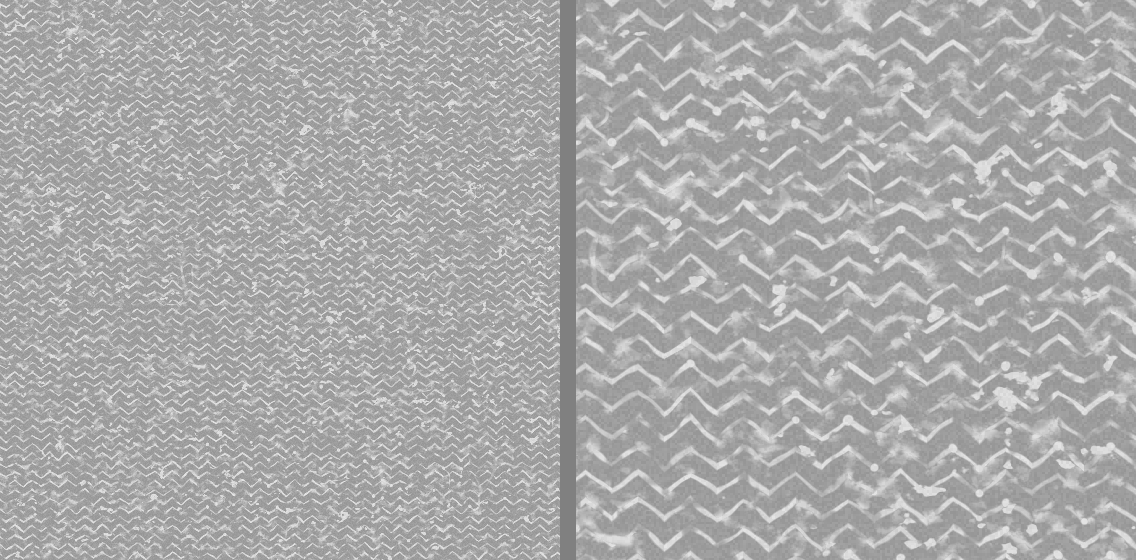
Left, the full canvas; right, a detail of the centre.
A WebGL 2 fragment shader for this pattern:

```glsl
#version 300 es
precision highp float;
// Worn grey chevron weave: stacked thin zigzag lines with knots at the corners.
// Each limb is a distance to a triangle wave, faded by hash and value noise;
// smudges, curled fibres and grain are layered on top.

uniform vec2 u_resolution;
out vec4 fragColor;

const vec3 BASE_GREY = vec3(0.612);
const vec3 MID_GREY = vec3(0.70);
const vec3 LIGHT_GREY = vec3(0.87);
const vec2 REPEATS = vec2(32.0, 62.0);   // zigzag periods across, rows down
const float PEAK_PHASE = 0.85;           // position of a peak within a period
const float ZIGZAG_HEIGHT = 0.70;        // peak to valley, in rows
const float LINE_HALF_WIDTH = 0.00140;
const float LINE_SOFTNESS = 0.0008;
const float KNOT_RADIUS = 0.0029;
const float KNOT_SHARE = 0.13;
const float WOBBLE = 0.26;               // line unevenness, in rows
const float SMUDGE_STRENGTH = 0.72;
const float FIBRE_STRENGTH = 0.85;
const float GRAIN_CELLS = 640.0;
const float GRAIN_STRENGTH = 0.055;

float hash(vec2 cell) {
    uvec2 k = uvec2(ivec2(cell)) * uvec2(1597u, 51749u);
    uint h = (k.x ^ (k.y >> 3u)) * 73939u + k.y;
    h = (h ^ (h >> 15u)) * 668265u;
    h = (h ^ (h >> 13u)) * 374761u;
    h ^= h >> 16u;
    return float(h & 65535u) / 65535.0;
}

float noise(vec2 p) {
    vec2 i = floor(p), f = fract(p);
    f = f * f * (3.0 - 2.0 * f);
    float low = mix(hash(i), hash(i + vec2(1, 0)), f.x);
    float high = mix(hash(i + vec2(0, 1)), hash(i + vec2(1, 1)), f.x);
    return mix(low, high, f.y);
}

float fbm(vec2 p) {
    float sum = 0.0, weight = 0.53;
    for (int i = 0; i < 4; i++) {
        sum += weight * noise(p);
        p = mat2(1.6, 1.2, -1.2, 1.6) * p + 17.3;
        weight *= 0.5;
    }
    return sum;
}

// Triangle wave in rows, with peaks at whole values of x
float zigzag(float x) {
    return ZIGZAG_HEIGHT * (abs(fract(x) - 0.5) * 2.0 - 0.5);
}

void main() {
    vec2 uv = gl_FragCoord.xy / u_resolution;
    float pixel = 1.0 / min(u_resolution.x, u_resolution.y);
    float soft = max(LINE_SOFTNESS, 0.5 * pixel);

    vec2 weave = uv * REPEATS - vec2(PEAK_PHASE, 0.0);
    weave.y += WOBBLE * (noise(uv * 80.0) - 0.5);

    // Zigzag limbs, each with its own strength and width
    float height = weave.y - zigzag(weave.x);
    vec2 limb = vec2(floor(weave.x * 2.0), floor(height));
    float limbRandom = hash(limb + 211.0);
    float slope = 2.0 * ZIGZAG_HEIGHT * REPEATS.x / REPEATS.y;
    float offset = fract(height) - 0.5;
    float lineDist = abs(offset) / (REPEATS.y * sqrt(1.0 + slope * slope));
    float halfWidth = LINE_HALF_WIDTH * mix(0.6, 1.4, noise(uv * 130.0 + 31.0));
    float line = 1.0 - smoothstep(halfWidth - soft, halfWidth + soft, lineDist);

    // Mild wear along columns and rows, then small gaps in the lines
    float columnWear = noise(uv * vec2(64.0, 9.0) + 53.0);
    float rowWear = noise(uv * vec2(12.0, 62.0) + 97.0);
    float wear = mix(0.8, 1.15, 0.5 * (columnWear + rowWear));
    float gaps = smoothstep(0.15, 0.55, noise(uv * 150.0 + 7.0));
    float ink = line * wear * mix(0.6, 1.0, limbRandom) * mix(0.2, 1.0, gaps);

    // Round knots on a random share of the peaks and valleys
    float corner = floor(weave.x * 2.0 + 0.5);
    float cornerHeight = weave.y - zigzag(corner * 0.5);
    vec2 knotId = vec2(corner, floor(cornerHeight)) + 503.0;
    vec2 knotOffset = vec2(weave.x - corner * 0.5, fract(cornerHeight) - 0.5) / REPEATS;
    float knotRadius = KNOT_RADIUS * mix(0.65, 1.1, hash(knotId + 71.0));
    float knot = 1.0 - smoothstep(knotRadius - soft, knotRadius + soft, length(knotOffset));
    float knotShare = KNOT_SHARE * 2.0 * noise(uv * 7.0 + 41.0);
    ink = max(ink, knot * step(hash(knotId), knotShare) * 0.95);

    // Fine ragged smudges that cling to the lines
    float cling = mix(0.45, 1.0, 1.0 - smoothstep(0.08, 0.4, abs(offset)));
    float cloud = fbm(uv * vec2(105.0, 145.0) + 13.0);
    float smudge = smoothstep(0.52, 0.74, cloud) * cling;
    ink = max(ink, smudge * SMUDGE_STRENGTH);

    // Sparse curled fibres and bright flecks with broken edges
    vec2 bent = uv + 0.009 * vec2(noise(uv * 60.0), noise(uv * 60.0 + 61.0));
    float ridge = abs(noise(bent * 38.0 + 83.0) - 0.5);
    float fibreMask = smoothstep(0.62, 0.74, fbm(uv * 20.0 + 29.0));
    float fibre = (1.0 - smoothstep(0.02, 0.08, ridge)) * fibreMask;
    float fleck = smoothstep(0.72, 0.79, fbm(uv * vec2(66.0, 88.0) + 149.0));
    float broken = mix(0.35, 1.0, smoothstep(0.35, 0.65, cloud));
    ink = max(ink, max(fibre * broken, fleck) * FIBRE_STRENGTH);

    // Three-step grey ramp and fine grain
    vec3 colour = mix(BASE_GREY, MID_GREY, smoothstep(0.0, 0.4, ink));
    colour = mix(colour, LIGHT_GREY, smoothstep(0.3, 0.95, ink));
    colour += GRAIN_STRENGTH * (hash(floor(uv * GRAIN_CELLS) + 900.0) - 0.5);
    fragColor = vec4(colour, 1.0);
}
```
